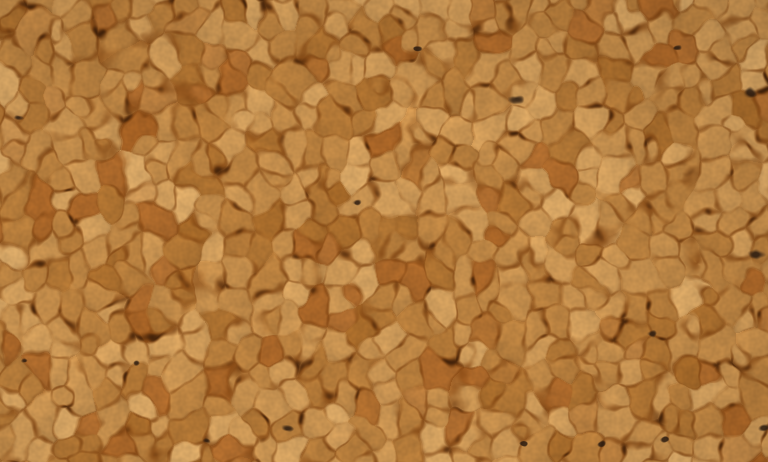
This texture is drawn by a WebGL 2 fragment shader. Its source:

```glsl
#version 300 es
precision highp float;

uniform vec2 u_resolution;
out vec4 fragColor;

vec3 hash3(vec2 cell) {
    uvec3 v = uvec3(uvec2(ivec2(cell) + 4096), 77u);
    v = v * 1664525u + 1013904223u;
    v.x += v.y * v.z; v.y += v.z * v.x; v.z += v.x * v.y;
    v ^= v >> 16u;
    v.x += v.y * v.z; v.y += v.z * v.x; v.z += v.x * v.y;
    return vec3(v >> 8u) / 16777216.0;
}

float cornerSlope(vec2 corner, vec2 offset) {
    float angle = 6.2832 * hash3(corner).x;
    return dot(vec2(cos(angle), sin(angle)), offset);
}

float gradientNoise(vec2 p) {
    vec2 i = floor(p), f = p - i;
    vec2 u = f * f * f * (f * (f * 6.0 - 15.0) + 10.0);
    float low = mix(cornerSlope(i, f), cornerSlope(i + vec2(1, 0), f - vec2(1, 0)), u.x);
    float high = mix(cornerSlope(i + vec2(0, 1), f - vec2(0, 1)), cornerSlope(i + 1.0, f - 1.0), u.x);
    return mix(low, high, u.y);
}

// Offset from a grain's centre, stretched along its own axis
vec2 grainSpace(vec2 offset, vec3 h) {
    float angle = (h.z - 0.5) * 2.4;
    float stretch = 1.0 + 0.4 * h.x;
    vec2 q = mat2(cos(angle), -sin(angle), sin(angle), cos(angle)) * offset;
    return q * vec2(stretch, 1.0 / stretch) / mix(0.75, 1.3, h.y);
}

vec3 grainColor(vec2 cell) {
    vec3 h = hash3(cell + 531.0);
    float tone = mix(h.x, h.y, 0.35);
    vec3 color = mix(vec3(0.62, 0.39, 0.145), vec3(0.83, 0.645, 0.395), tone);
    return mix(color, vec3(0.63, 0.36, 0.13), 0.75 * smoothstep(0.86, 0.93, h.z));
}

// Rare dark holes with ragged outlines
float pits(vec2 p) {
    vec2 base = floor(p);
    float dark = 0.0;
    for (int y = -1; y <= 1; y++)
    for (int x = -1; x <= 1; x++) {
        vec2 cell = base + vec2(x, y);
        vec3 h = hash3(cell + 1723.0);
        vec2 offset = p - cell - 0.2 - 0.6 * h.xy;
        float radius = 0.035 + 0.06 * h.x * h.y;
        float d = length(offset * vec2(0.8, 1.3)) + 0.05 * gradientNoise(p * 9.0);
        dark = max(dark, step(0.78, h.z) * (1.0 - smoothstep(radius * 0.4, radius * 1.3, d)));
    }
    return dark;
}

void main() {
    vec2 uv = gl_FragCoord.xy / u_resolution;
    vec2 p = gl_FragCoord.xy / u_resolution.y * 18.5;
    float pixel = 18.5 / u_resolution.y;
    vec2 warped = p + 0.2 * vec2(gradientNoise(p * 1.6), gradientNoise(p * 1.6 + 37.0));

    // Two nearest grains
    vec2 base = floor(warped), nearCell = base, nextCell = base, nearOffset = vec2(0);
    float nearDist = 9.0, nextDist = 9.0;
    for (int y = -2; y <= 2; y++)
    for (int x = -2; x <= 2; x++) {
        vec2 cell = base + vec2(x, y);
        vec3 h = hash3(cell);
        vec2 offset = warped - cell - 0.05 - 0.9 * hash3(cell + 211.0).xy;
        float d = length(grainSpace(offset, h));
        if (d < nearDist) {
            nextDist = nearDist; nextCell = nearCell;
            nearDist = d; nearCell = cell; nearOffset = offset;
        } else if (d < nextDist) {
            nextDist = d; nextCell = cell;
        }
    }
    float edge = nextDist - nearDist;

    // Grain body with a tilted face and soft mottling
    float joined = 0.5 * (1.0 - smoothstep(0.0, 2.0 * pixel, edge));
    vec3 color = mix(grainColor(nearCell), grainColor(nextCell), joined);
    vec2 tilt = hash3(nearCell + 97.0).xy - vec2(0.65, 0.35);
    float shade = 1.0 + 0.12 * dot(nearOffset, tilt);
    shade += 0.07 * gradientNoise(p * 2.3) + 0.06 * gradientNoise(p * 6.0 + 19.0);
    color *= shade;

    // Crevices: faint in most places, deep in some
    float depth = gradientNoise(p * 0.9 + 61.0) + 0.4 * gradientNoise(p * 2.1 + 7.0);
    float width = 0.17 + 0.16 * smoothstep(0.0, 0.6, depth);
    float crevice = 1.0 - smoothstep(0.0, width + pixel, edge);
    color = mix(color, vec3(0.47, 0.24, 0.05), crevice * clamp(0.42 + 0.9 * depth, 0.08, 0.9));
    color = mix(color, vec3(0.2, 0.1, 0.03), 0.8 * crevice * crevice * smoothstep(0.3, 0.65, depth));
    color = mix(color, vec3(0.16, 0.1, 0.06), 0.85 * pits(p * 0.32));

    // Broad uneven light, dimmer towards the upper right
    color *= 1.03 - 0.1 * smoothstep(0.3, 1.0, length(uv - vec2(0.4, 0.38)));
    fragColor = vec4(color, 1.0);
}
```
